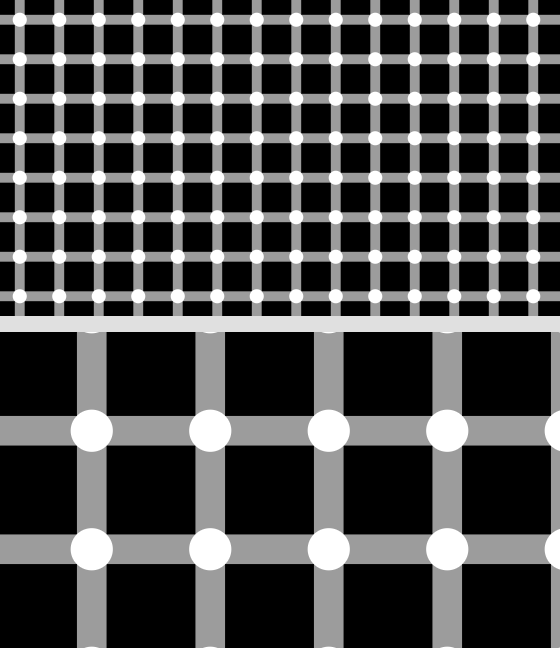
Top: the whole. Bottom: its middle third, enlarged.
This pattern is drawn by a Shadertoy shader. Its source:

```glsl
const float ROWS = 8.0;          // cells down the canvas; cells are square
const float BAR_WIDTH = 0.25;    // in cells
const float DOT_RADIUS = 0.178;  // in cells
const vec3 TILE_COLOR = vec3(0.0);
const vec3 BAR_COLOR = vec3(0.61);
const vec3 DOT_COLOR = vec3(1.0);

// Coverage of a shape from its signed distance, softened over one pixel
float coverage(float dist, float pixel) {
    return clamp(0.5 - dist / pixel, 0.0, 1.0);
}

void mainImage(out vec4 fragColor, in vec2 fragCoord) {
    float pixel = ROWS / iResolution.y;

    // Cell coordinates, with the crossing at the centre of each cell
    vec2 cell = fract(fragCoord * pixel) - 0.5;

    // Crossing bars
    float barDist = min(abs(cell.x), abs(cell.y)) - 0.5 * BAR_WIDTH;
    vec3 color = mix(TILE_COLOR, BAR_COLOR, coverage(barDist, pixel));

    // Dot on the crossing
    float dotDist = length(cell) - DOT_RADIUS;
    color = mix(color, DOT_COLOR, coverage(dotDist, pixel));

    fragColor = vec4(color, 1.0);
}
```
